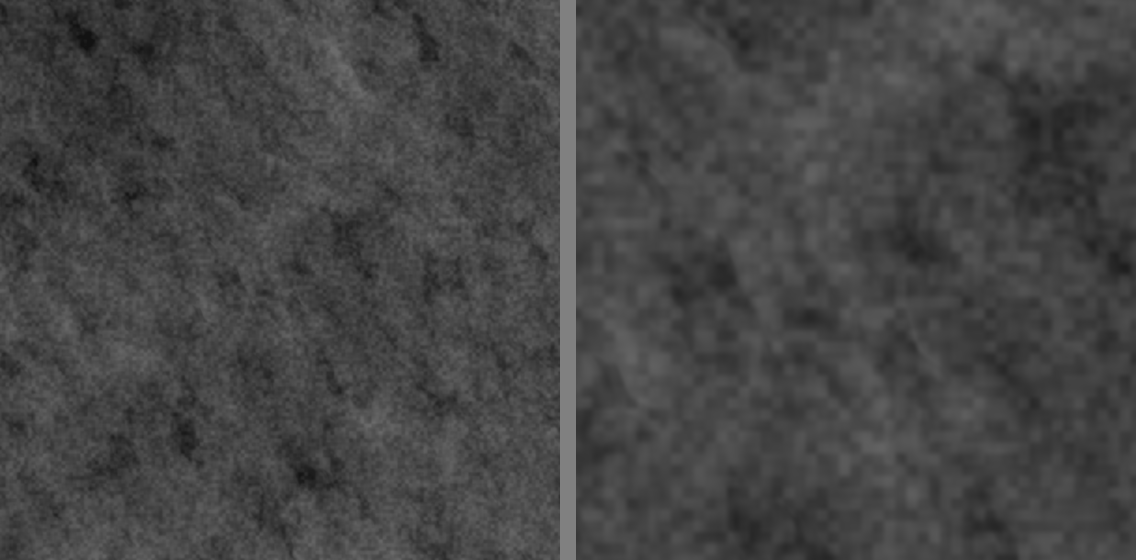
Left, the full canvas; right, a detail of the centre.
Reproduce this texture procedurally as a WebGL 2 fragment shader.

```glsl
#version 300 es
precision highp float;
// Dark grey weathered stone: soft mottling, slanted sooty streaks and fine grain.

uniform vec2 u_resolution;
out vec4 fragColor;

const float BASE_GREY = 0.284;
const vec2 STREAK_DIR = vec2(0.5, -0.866);   // runs down to the right
const float STREAK_STRETCH = 0.6;            // frequency ratio along the streaks
const float CLOUD_FREQ = 5.0;
const float CLOUD_AMOUNT = 0.075;
const float MOTTLE_FREQ = 21.0;
const float MOTTLE_AMOUNT = 0.078;
const float BLOT_FREQ = 14.0;
const float BLOT_DEPTH = 0.09;
const float SPECK_FREQ = 72.0;
const float SPECK_AMOUNT = 0.06;
const float GRAIN_FREQ = 150.0;
const float GRAIN_AMOUNT = 0.074;
const float CORNER_DEPTH = 0.085;
const vec2 CORNER = vec2(0.0, 1.0);
const float CORNER_RADIUS = 0.62;

// Integer hash of a cell, 0 to 1.
float hash(ivec2 cell) {
    uvec2 q = uvec2(cell) * uvec2(1597u, 3815u);
    uint h = (q.x ^ (q.y << 7)) * 26699u + q.y;
    h = (h ^ (h >> 15)) * 73471u;
    h = (h ^ (h >> 13)) * 51787u;
    h ^= h >> 16;
    return float(h & 65535u) / 65536.0;
}

vec2 gradient(ivec2 cell) {
    float angle = hash(cell) * 6.28319;
    return vec2(cos(angle), sin(angle));
}

// Gradient noise, roughly -0.7 to 0.7.
float gradientNoise(vec2 p) {
    ivec2 cell = ivec2(floor(p));
    vec2 f = fract(p);
    vec2 w = f * f * f * (f * (f * 6.0 - 15.0) + 10.0);
    float a = dot(gradient(cell), f);
    float b = dot(gradient(cell + ivec2(1, 0)), f - vec2(1.0, 0.0));
    float c = dot(gradient(cell + ivec2(0, 1)), f - vec2(0.0, 1.0));
    float d = dot(gradient(cell + ivec2(1, 1)), f - vec2(1.0, 1.0));
    return mix(mix(a, b, w.x), mix(c, d, w.x), w.y);
}

// Square grains with softened borders, -0.5 to 0.5.
float grainNoise(vec2 p) {
    ivec2 cell = ivec2(floor(p));
    vec2 w = smoothstep(0.15, 0.85, fract(p));
    float low = mix(hash(cell), hash(cell + ivec2(1, 0)), w.x);
    float high = mix(hash(cell + ivec2(0, 1)), hash(cell + ivec2(1, 1)), w.x);
    return mix(low, high, w.y) - 0.5;
}

// Octaves turned against each other to hide the lattice.
float fractalNoise(vec2 p, int octaves) {
    const mat2 turn = mat2(1.6, 1.2, -1.2, 1.6);
    float sum = 0.0;
    float amplitude = 1.0;
    for (int i = 0; i < octaves; i++) {
        sum += amplitude * gradientNoise(p);
        p = turn * p + vec2(17.3, 9.1);
        amplitude *= 0.62;
    }
    return sum;
}

// Coordinates squeezed so that noise grows long along the streaks.
vec2 streakSpace(vec2 p) {
    vec2 across = vec2(-STREAK_DIR.y, STREAK_DIR.x);
    return vec2(dot(p, across), dot(p, STREAK_DIR) * STREAK_STRETCH);
}

void main() {
    vec2 uv = gl_FragCoord.xy / u_resolution;
    vec2 p = gl_FragCoord.xy / u_resolution.y;

    // Ragged edges for the larger features
    vec2 warp = vec2(gradientNoise(p * 34.0 + 31.0), gradientNoise(p * 34.0 + 57.0));
    vec2 slanted = streakSpace(p + 0.014 * warp);

    // Shade that gathers in one corner
    float corner = 1.0 - smoothstep(0.0, CORNER_RADIUS, distance(uv, CORNER));

    // Broad clouds and mid-size mottling
    float grey = BASE_GREY - CORNER_DEPTH * corner;
    grey += CLOUD_AMOUNT * fractalNoise(slanted * CLOUD_FREQ + 4.7, 2);
    grey += MOTTLE_AMOUNT * fractalNoise(slanted * MOTTLE_FREQ + 71.0, 2);

    // Scattered dark blots, denser toward the shaded corner
    float blotField = fractalNoise(slanted * BLOT_FREQ + 23.0, 4);
    float blot = smoothstep(0.12, 0.75, blotField + 0.2 * corner);
    grey -= BLOT_DEPTH * blot;

    // Small specks and fine grain
    grey += SPECK_AMOUNT * gradientNoise(p * SPECK_FREQ + 89.0);
    grey += GRAIN_AMOUNT * grainNoise(p * GRAIN_FREQ + 13.0);

    fragColor = vec4(vec3(clamp(grey, 0.07, 0.42)), 1.0);
}
```
